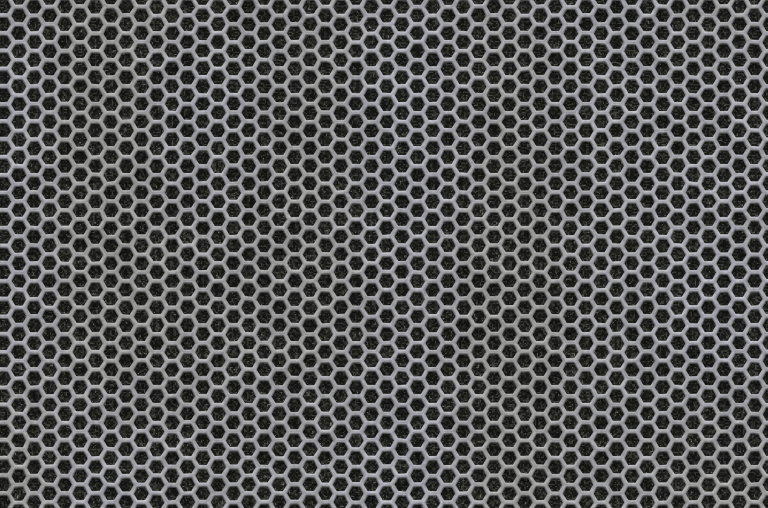
Reproduce this texture procedurally as a Shadertoy shader.

```glsl
float hash(vec2 p) {
    return fract(sin(dot(p, vec2(127.1, 311.7))) * 43758.5453);
}

float valueNoise(vec2 p) {
    vec2 cell = floor(p), f = fract(p);
    f = f * f * (3.0 - 2.0 * f);
    return mix(mix(hash(cell), hash(cell + vec2(1, 0)), f.x),
               mix(hash(cell + vec2(0, 1)), hash(cell + vec2(1, 1)), f.x), f.y);
}

// Signed distance to a hexagon with flat top and bottom
float hexagon(vec2 p, float apothem) {
    vec2 k = vec2(-0.8660, 0.5);
    p = abs(p);
    p -= 2.0 * min(dot(k, p), 0.0) * k;
    p -= vec2(clamp(p.x, -0.57735 * apothem, 0.57735 * apothem), apothem);
    return length(p) * sign(p.y);
}

// Offset from the nearest hole centre in a staggered lattice of unit pitch
vec2 latticeOffset(vec2 q) {
    vec2 period = vec2(1.73205, 1.0);
    vec2 a = mod(q + 0.5 * period, period) - 0.5 * period;
    vec2 b = mod(q, period) - 0.5 * period;
    return dot(a, a) < dot(b, b) ? a : b;
}

void mainImage(out vec4 fragColor, in vec2 fragCoord) {
    vec2 uv = fragCoord / iResolution.y;
    vec2 q = (uv - vec2(0.8517, 0.638)) * 28.7;
    float pixel = 28.7 / iResolution.y;

    // Slight irregularity of the punched holes
    vec2 wobble = vec2(valueNoise(q * 1.4), valueNoise(q * 1.4 + 57.0)) - 0.5;
    vec2 local = latticeOffset(q + 0.06 * wobble);
    vec2 holeId = floor((q + 0.06 * wobble - local) * vec2(1.1547, 2.0) + 0.5);
    float wear = hash(holeId);
    float d = hexagon(local, 0.285 + 0.015 * wear) - 0.065;

    // Rounded metal web: soft crown, bright lower lip, shaded upper lip
    float facing = -local.y / max(length(local), 0.01);
    float lip = exp(-pow((d - 0.035) / 0.05, 2.0));
    float metal = 0.43 + 0.19 * smoothstep(-0.01, 0.11, d);
    metal += lip * (0.19 * facing + 0.02);
    metal += 0.09 * (valueNoise(uv * 190.0) - 0.5) + 0.07 * (wear - 0.5);

    // Grainy dark backing, shadowed below the upper edge
    float grain = valueNoise(uv * 330.0);
    float backing = 0.07 + 0.20 * grain * grain;
    backing += 0.22 * smoothstep(0.82, 1.0, valueNoise(uv * 260.0 + 31.0));
    backing *= 0.85 + 0.3 * wear - 0.5 * local.y;

    // Broad uneven tone with a cool tint in patches
    float patches = valueNoise(uv * vec2(5.0, 2.5) + 9.0);
    float tone = 0.95 + 0.1 * patches;
    vec3 metalColor = metal * mix(vec3(1.0, 1.0, 0.985), vec3(0.98, 0.985, 1.03), patches);
    vec3 backingColor = backing * vec3(1.01, 1.01, 0.95);

    float cover = smoothstep(-0.6 * pixel, 0.6 * pixel, d);
    fragColor = vec4(mix(backingColor, metalColor * tone, cover), 1.0);
}
```
